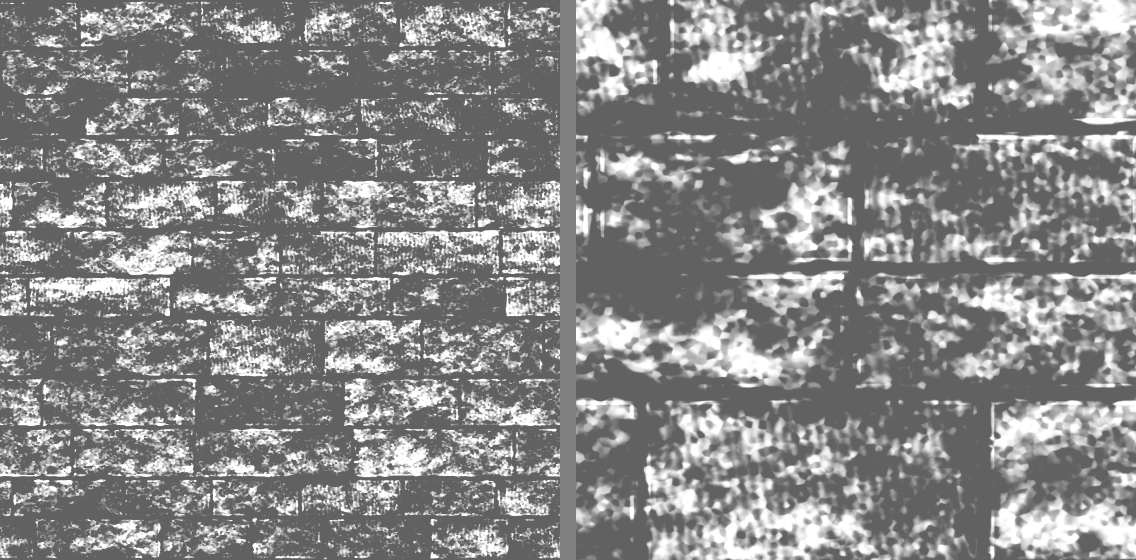
Left: the whole. Right: its middle third, enlarged.
A Shadertoy shader for this texture:

```glsl
// Worn grey brick wall: twelve uneven courses with stippled, eroded pale faces.

// Each course from the bottom up: top edge, brick count, joint phase, paleness.
const vec4 courses[12] = vec4[12](
    vec4(.076, 6., .60, .16), vec4(.146, 6., .12, .22), vec4(.237, 4., .50, .35),
    vec4(.326, 4., .40, .29), vec4(.432, 5., .65, .39), vec4(.507, 5., .30, .37),
    vec4(.590, 5., .60, .42), vec4(.680, 5., .12, .45), vec4(.755, 5., .52, .24),
    vec4(.828, 6., .10, .08), vec4(.914, 5., .25, .10), vec4(1.00, 5., .60, .25));

vec2 hash2(vec2 p) {
    return fract(sin(vec2(dot(p, vec2(127.1, 311.7)), dot(p, vec2(269.5, 183.3)))) * 43758.545);
}

// Cellular noise: x blends the values of nearby cells, y is the nearest distance.
vec2 cellular(vec2 p) {
    vec2 cell = floor(p);
    float sum = 0., weights = 0., nearest = 9.;
    for (int j = -1; j <= 1; j++)
    for (int i = -1; i <= 1; i++) {
        vec2 id = cell + vec2(i, j);
        vec2 site = hash2(id);
        vec2 away = id + site - p;
        float d2 = dot(away, away);
        float w = exp(-6. * d2);
        sum += w * hash2(id + 17.3).x;
        weights += w;
        nearest = min(nearest, d2);
    }
    return vec2(sum / weights, sqrt(nearest));
}

// Joint position in units of the mean brick length, wrapping around the course.
float joint(float k, float count, float row) {
    return k + .5 * (hash2(vec2(mod(k, count), row * 7. + 3.)).x - .5);
}

void mainImage(out vec4 fragColor, in vec2 fragCoord) {
    vec2 uv = fragCoord / iResolution.y;
    float pixel = 1. / iResolution.y;
    float y = fract(uv.y);

    // Find the course
    int row = 0;
    float bottom = 0.;
    for (int r = 0; r < 11; r++) {
        if (y < courses[r].x) break;
        bottom = courses[r].x;
        row = r + 1;
    }
    vec4 course = courses[row];
    float count = course.y;

    // Find the brick between its two joints
    float s = uv.x * count - course.z;
    float k = floor(s + .5);
    if (s < joint(k, count, float(row))) k -= 1.;
    float left = joint(k, count, float(row));
    float right = joint(k + 1., count, float(row));
    vec2 local = vec2((s - left) / count, y - bottom);
    vec2 size = vec2((right - left) / count, course.x - bottom);
    vec2 id = vec2(mod(k, count), float(row));
    vec2 seed = hash2(id + 5.7);
    vec2 trait = hash2(id + 31.1);
    vec2 offset = seed * 40.;

    // Weathering from broad stains down to fine grain
    float stain = cellular(local * vec2(15., 32.) + offset).x - .5;
    vec2 bent = local + .012 * stain * vec2(1., 1.5);
    float strata = cellular(bent * vec2(42., 105.) + offset.yx).x - .5;
    float chips = cellular(bent * vec2(95., 150.) + offset + 9.).x - .5;
    float grain = cellular(local * vec2(250., 290.) + offset.yx + 4.).x - .5;
    vec2 pits = cellular(bent * vec2(48., 62.) + offset + 21.);
    float hatch = sin(local.x * 900. + local.y * (seed.x - .3) * 350. + 5. * strata);

    // Distance to the brick edge, slightly ragged
    vec2 edges = min(local, size - local);
    float edge = min(edges.x + .0005, edges.y) + .004 * chips + .003 * strata;

    // Gather the paleness of the face
    float tone = course.w + .34 * (seed.y - .5);
    tone += .85 * stain + .75 * strata + .6 * chips + .85 * grain;
    tone += .13 * hatch * smoothstep(.35, .8, trait.x);
    tone += .5 * (trait.y - .5) * (local.y / size.y - .5);
    tone -= .55 * seed.x * (1. - smoothstep(.002, .018, edge));
    tone -= .5 * smoothstep(.6, .75, pits.x) * (1. - smoothstep(.2, .5, pits.y));

    // Broken pale rim beside the joints
    float rim = 1. - smoothstep(.0006, .0012 + pixel, abs(min(edges.x, edges.y) - .005));
    tone += .5 * rim * smoothstep(-.08, .18, strata + .5 * stain);

    // Dark mortar under pale faces
    float face = smoothstep(.0035 - .5 * pixel, .0045 + .5 * pixel, edge);
    float pale = face * smoothstep(0., 1., tone);
    fragColor = vec4(mix(vec3(.38), vec3(1.), pale), 1.);
}
```
